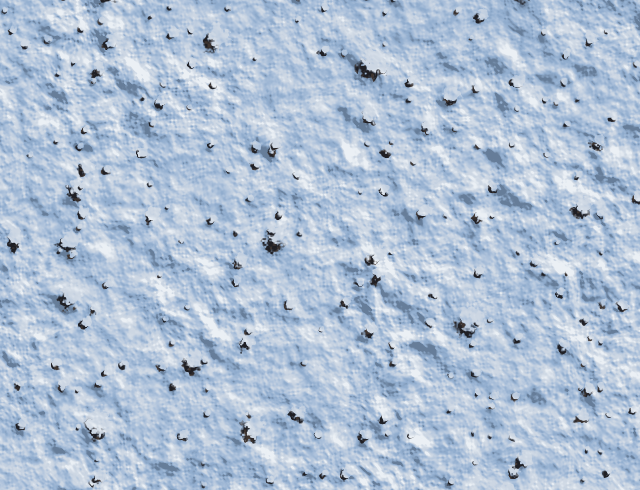
Give the GLSL for this texture, as a WebGL 1 fragment shader.

```glsl
precision highp float;
// Lumpy snow over ploughed soil, lit from the upper right.
// A rotated noise height field is shaded by its slope towards the light;
// two scattered layers of dark clods carry snow caps and throw blue shadows.

#define LUMP_FREQ 20.0
#define SLOPE_GAIN 0.033
#define MEAN_TONE 0.54
#define FURROWS 4.7
#define BIG_CELL 0.09
#define BIG_SIZE 0.024
#define BIG_DENSITY 0.26
#define SMALL_CELL 0.045
#define SMALL_SIZE 0.010
#define SMALL_DENSITY 0.26

uniform vec2 u_resolution;

const vec2 LIGHT = vec2(0.6, 0.8);
const vec3 DEEP = vec3(0.40, 0.49, 0.60);
const vec3 SHADE = vec3(0.57, 0.68, 0.81);
const vec3 SNOW = vec3(0.68, 0.76, 0.86);
const vec3 LIT = vec3(0.80, 0.84, 0.89);
const vec3 GLARE = vec3(0.92, 0.94, 0.96);
const vec3 SOIL = vec3(0.12, 0.12, 0.14);
const vec3 EARTH = vec3(0.25, 0.21, 0.19);

float hash(vec2 p) {
  return fract(sin(dot(p, vec2(127.1, 311.7))) * 43758.5453);
}

float noise(vec2 p) {
  vec2 i = floor(p), f = fract(p);
  f = f * f * f * (f * (f * 6.0 - 15.0) + 10.0);
  return mix(mix(hash(i), hash(i + vec2(1.0, 0.0)), f.x),
             mix(hash(i + vec2(0.0, 1.0)), hash(i + vec2(1.0, 1.0)), f.x), f.y);
}

mat2 turn(float a) {
  float c = cos(a), s = sin(a);
  return mat2(c, s, -s, c);
}

// Snow relief: octaves turned against each other to hide the lattice.
float relief(vec2 p) {
  float h = 0.0, amp = 1.0;
  vec2 q = turn(0.6) * p * LUMP_FREQ;
  for (int i = 0; i < 4; i++) {
    float n = noise(q);
    h += amp * mix(n, n * n, 0.5);
    q = turn(1.1) * q * 2.1 + 17.3;
    amp *= 0.43;
  }
  return h;
}

// Clods of one size: x = bare soil, y = snow cap, z = shadow.
vec3 clods(vec2 p, float cell, float size, float density, float seed) {
  vec3 mask = vec3(0.0);
  vec2 home = floor(p / cell);
  float ragged = noise(p * 110.0) - 0.5 + 0.6 * (noise(p * 240.0) - 0.5);
  for (int y = -1; y <= 1; y++) {
    for (int x = -1; x <= 1; x++) {
      vec2 id = home + vec2(float(x), float(y));
      vec2 key = id + seed;
      vec2 jitter = vec2(hash(key + 3.1), hash(key + 7.7));
      vec2 centre = (id + 0.15 + 0.7 * jitter) * cell;
      float wander = 0.7 * noise(centre * 2.0);
      float furrow = 0.5 + 0.5 * cos(6.2832 * (centre.x * FURROWS + wander));
      float present = step(hash(key + 11.3), density * (0.35 + 1.3 * furrow));
      float pick = hash(key + 19.9);
      float r = size * mix(0.5, 1.1, pick * pick);
      float soft = max(0.2, 1.0 / (u_resolution.y * r));
      vec2 d = (p - centre) / r;
      vec2 q = turn(6.2832 * hash(key + 23.5)) * d;
      q.y *= mix(1.0, 1.8, hash(key + 29.1));
      float body = length(q) - 1.0 + 0.7 * ragged;
      vec2 lift = LIGHT + 0.5 * (jitter - 0.5);
      float top = length(d - 0.75 * lift) - 0.95 + 0.8 * ragged;
      float snowCap = 1.0 - smoothstep(-soft, soft, top);
      float bareSoil = (1.0 - smoothstep(-soft, soft, body)) * (1.0 - snowCap);
      float shadow = 1.0 - smoothstep(0.3, 1.9, length(d + 0.7 * LIGHT));
      mask = max(mask, present * vec3(bareSoil, snowCap, shadow));
    }
  }
  return mask;
}

// Snow colour ramp from deep shadow to glare.
vec3 snowColour(float t) {
  vec3 c = mix(DEEP, SHADE, smoothstep(-0.75, 0.0, t));
  c = mix(c, SNOW, clamp(t * 2.0, 0.0, 1.0));
  c = mix(c, LIT, clamp(t * 2.0 - 1.0, 0.0, 1.0));
  return mix(c, GLARE, smoothstep(1.0, 1.8, t));
}

void main() {
  vec2 p = gl_FragCoord.xy / u_resolution.y;
  vec2 warped = p + 0.012 * (vec2(noise(p * 14.0), noise(p * 14.0 + 40.0)) - 0.5);

  // Slope of the relief along the light, calmer in some patches.
  float e = 0.0018;
  float slope = (relief(warped - LIGHT * e) - relief(warped + LIGHT * e)) / (2.0 * e);
  float rough = mix(0.65, 1.35, noise(p * 5.0 + 9.0));
  float tone = MEAN_TONE + SLOPE_GAIN * rough * slope;
  tone += 0.25 * (noise(p * 3.0 + 5.0) - 0.5) + 0.12 * (noise(p * 260.0) - 0.5);

  // Clods: shadow first, then cap, then bare soil.
  vec3 bigClods = clods(p, BIG_CELL, BIG_SIZE, BIG_DENSITY, 0.0);
  vec3 smallClods = clods(p, SMALL_CELL, SMALL_SIZE, SMALL_DENSITY, 57.0);
  vec3 mask = max(bigClods, smallClods);
  tone -= 0.75 * mask.z * (1.0 - mask.y);
  tone = mix(tone, 1.15 + 0.3 * (tone - MEAN_TONE), 0.75 * mask.y);

  vec3 soil = mix(SOIL, EARTH, smoothstep(0.5, 0.9, noise(p * 150.0 + 3.0)));
  gl_FragColor = vec4(mix(snowColour(tone), soil, mask.x), 1.0);
}
```
